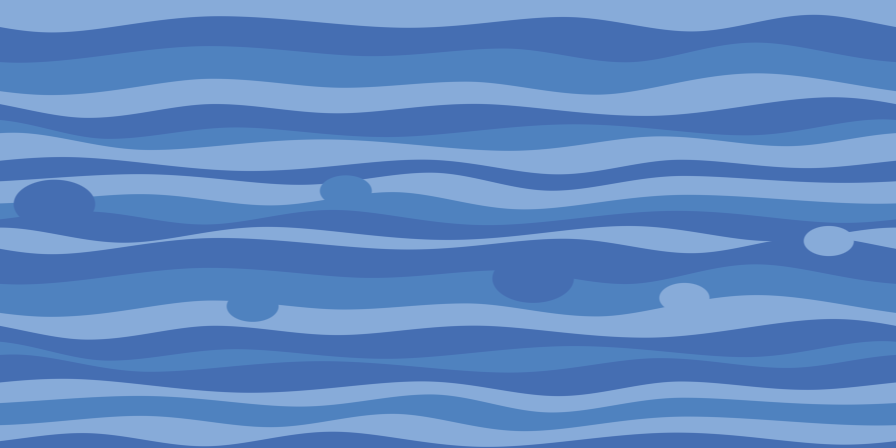
Write a Shadertoy shader that draws this texture.

```glsl
const vec3 DARK  = vec3(0.27, 0.43, 0.70);
const vec3 MID   = vec3(0.31, 0.51, 0.75);
const vec3 LIGHT = vec3(0.53, 0.67, 0.85);

const int   ROWS = 11;              // bands in one vertical repeat
const int   BANDS = 22;
const float ROW_PERIOD = 0.495;     // height of one vertical repeat
const float WIDTH_PERIOD = 2.0;     // waves tile over this width
const float KNOTS = 6.0;            // crests plus troughs per width period
const float WAVE_HEIGHT = 0.026;
const float DRIFT = 0.8;            // sideways shift of crests between rows
const float WARP = 0.22;            // uneven spacing of crests
const float TAU = 6.283185;

const int   SPOTS = 6;
const float SPOT_SQUASH = 0.6;
const vec3  SPOT_RADIUS = vec3(0.091, 0.058, 0.056); // dark, mid, light

// Mean depth of each band's upper edge, measured from the top
const float LEVEL[11] = float[11](0.029, 0.052, 0.117, 0.188, 0.242, 0.292,
                                  0.320, 0.370, 0.404, 0.448, 0.487);
// Shade of each band: 0 dark, 1 mid, 2 light
const int SHADE[22] = int[22](2, 0, 1, 2, 0, 1, 2, 0, 2, 1, 0,
                              2, 0, 1, 2, 0, 1, 0, 2, 1, 2, 0);

float hash(vec2 p) {
    vec3 q = fract(p.xyx * 0.1031);
    q += dot(q, q.yzx + 33.33);
    return fract((q.x + q.y) * q.z);
}

vec3 shadeColor(int shade) {
    return shade == 0 ? DARK : shade == 1 ? MID : LIGHT;
}

// Signed height of one crest or trough, varying slowly from row to row
float knotHeight(float knot, float row) {
    float k = mod(knot, KNOTS);
    float group = row * 4.0 / float(ROWS);
    float g = floor(group);
    float size = mix(hash(vec2(k + 3.0, g + 7.0)),
                     hash(vec2(k + 3.0, mod(g + 1.0, 4.0) + 7.0)), group - g);
    return (mod(k, 2.0) < 0.5 ? -1.0 : 1.0) * mix(0.1, 1.0, size);
}

// Depth of a band's wavy upper edge at x
float edgeDepth(int band, float x) {
    int rowIndex = band % ROWS;
    float row = float(rowIndex);
    float turn = TAU * row / float(ROWS);
    float k = x / WIDTH_PERIOD * KNOTS + DRIFT * sin(turn)
            + WARP * sin(TAU * x / WIDTH_PERIOD + 2.0 * turn);
    float cell = floor(k);
    float wave = mix(knotHeight(cell, row), knotHeight(cell + 1.0, row),
                     smoothstep(0.0, 1.0, k - cell));
    return LEVEL[rowIndex] + ROW_PERIOD * float(band / ROWS) + WAVE_HEIGHT * wave;
}

void mainImage(out vec4 fragColor, in vec2 fragCoord) {
    vec2 p = fragCoord / iResolution.y;
    p.y = 1.0 - p.y;
    float soft = 0.7 / iResolution.y;
    vec3 color = LIGHT;

    // Stacked bands, each covering everything below its edge
    for (int i = 1; i < BANDS; i++) {
        float cover = smoothstep(-soft, soft, p.y - edgeDepth(i, p.x));
        color = mix(color, shadeColor(SHADE[i]), cover);
    }

    // Oval spots bulging up or down out of the middle bands
    for (int i = 0; i < SPOTS; i++) {
        bool rising = i < SPOTS / 2;
        int band = 9 + (1 + 5 * i) % SPOTS;
        int column = (2 * i) % SPOTS + i / (SPOTS / 2);
        float jitter = 0.4 * (hash(vec2(float(i) + 11.0, 5.0)) - 0.5);
        float x = WIDTH_PERIOD * (float(column) + 0.5 + jitter) / float(SPOTS);

        float radius = SPOT_RADIUS[SHADE[band]];
        vec2 radii = radius * vec2(1.0, SPOT_SQUASH);
        float edge = edgeDepth(rising ? band : band + 1, x);
        vec2 center = vec2(x, edge + (rising ? -0.35 : 0.25) * radii.y);

        float dist = (length((p - center) / radii) - 1.0) * radii.y;
        color = mix(color, shadeColor(SHADE[band]), smoothstep(soft, -soft, dist));
    }

    fragColor = vec4(color, 1.0);
}
```
